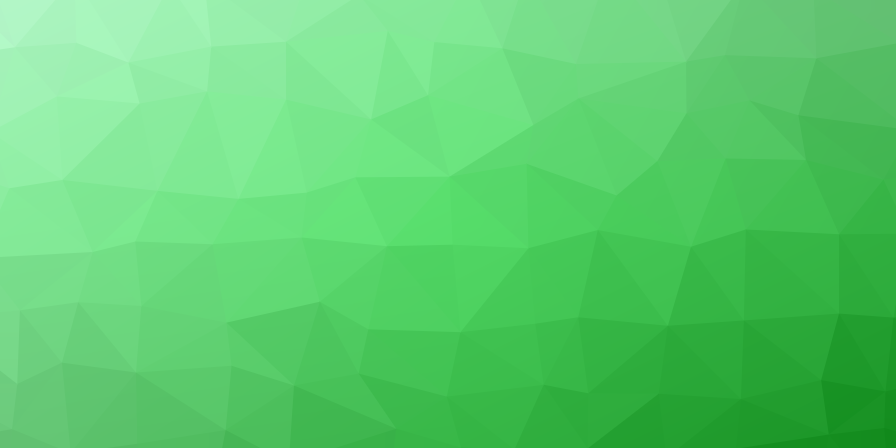
This background is drawn by a WebGL 1 fragment shader. Its source:

```glsl
precision highp float;
// Low-poly mesh of green triangles, pale at the upper left and deep at the lower right.

uniform vec2 u_resolution;

const vec2 CELL = vec2(0.1667, 0.15);   // mesh spacing, in canvas heights
const float JITTER = 0.62;              // vertex scatter, in cells
const vec3 PALE = vec3(0.71, 0.97, 0.79);
const vec3 VIVID = vec3(0.34, 0.87, 0.42);
const vec3 DEEP = vec3(0.06, 0.53, 0.10);

vec2 hash2(vec2 p) {
  vec3 q = fract(p.xyx * vec3(0.1031, 0.1030, 0.0973));
  q += dot(q, q.yzx + 33.33);
  return fract((q.xx + q.yz) * q.zy);
}

// Scattered mesh vertex for a grid index.
vec2 vertexAt(vec2 id) {
  return (id + JITTER * (hash2(id + 17.0) - 0.5)) * CELL;
}

// Three-stop ramp: pale, vivid, deep.
vec3 ramp(float t) {
  t = clamp(t, 0.0, 1.0);
  return t < 0.5 ? mix(PALE, VIVID, 2.0 * t) : mix(VIVID, DEEP, 2.0 * t - 1.0);
}

// Average of a horizontal and a vertical ramp.
vec3 gradient(vec2 p, float aspect) {
  return 0.5 * (ramp(p.x / aspect) + ramp(1.0 - p.y));
}

// Signed distance to the line ab, negative on its left side.
float edgeDistance(vec2 p, vec2 a, vec2 b) {
  vec2 d = normalize(b - a);
  return dot(p - a, vec2(d.y, -d.x));
}

// Shaded triangle with its coverage in alpha; corners run counter-clockwise.
vec4 triangle(vec2 p, vec2 a, vec2 b, vec2 c, float aspect, float pixel) {
  float d = max(edgeDistance(p, a, b),
                max(edgeDistance(p, b, c), edgeDistance(p, c, a)));
  float coverage = clamp(0.5 - d / pixel, 0.0, 1.0);
  vec2 centre = (a + b + c) / 3.0;
  float tint = 0.03 * (hash2(floor(centre * 300.0)).x - 0.5);
  vec3 color = gradient(mix(centre, p, 0.2), aspect) + tint;
  return vec4(color, 1.0) * coverage;
}

// Mesh cell split along its shorter diagonal.
vec4 meshCell(vec2 p, vec2 id, float aspect, float pixel) {
  vec2 a = vertexAt(id);
  vec2 b = vertexAt(id + vec2(1.0, 0.0));
  vec2 c = vertexAt(id + vec2(1.0, 1.0));
  vec2 d = vertexAt(id + vec2(0.0, 1.0));
  if (distance(a, c) < distance(b, d)) {
    return triangle(p, a, b, c, aspect, pixel) + triangle(p, a, c, d, aspect, pixel);
  }
  return triangle(p, a, b, d, aspect, pixel) + triangle(p, b, c, d, aspect, pixel);
}

void main() {
  float pixel = 1.0 / u_resolution.y;
  float aspect = u_resolution.x * pixel;
  vec2 p = gl_FragCoord.xy * pixel;
  vec2 home = floor(p / CELL);

  // Blend the triangles of the neighbouring cells by coverage.
  vec4 sum = vec4(gradient(p, aspect), 1.0) * 0.001;
  for (int j = -1; j <= 1; j++) {
    for (int i = -1; i <= 1; i++) {
      sum += meshCell(p, home + vec2(float(i), float(j)), aspect, pixel);
    }
  }
  gl_FragColor = vec4(sum.rgb / sum.a, 1.0);
}
```
